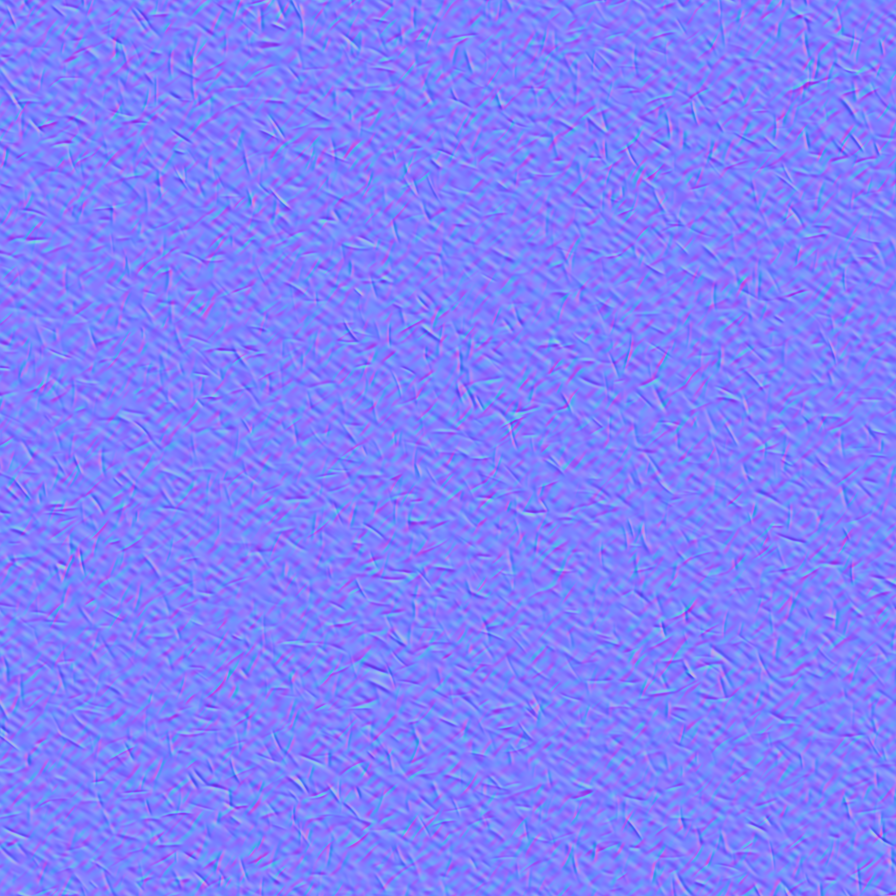
Reproduce this texture map procedurally as a WebGL 1 fragment shader.

```glsl
precision highp float;
// Tangent-space normal map of fibrous paper or plaster.
// Short curved ridges and creases are scattered over a jittered grid and
// their slopes are summed with a fine diagonal grain, then normalised.

uniform vec2 u_resolution;

const float PI = 3.14159265;

float hash(vec2 p) {
  vec3 q = fract(vec3(p.xyx) * 0.1031);
  q += dot(q, q.yzx + 33.33);
  return fract((q.x + q.y) * q.z);
}

vec2 hash2(vec2 p) {
  return vec2(hash(p), hash(p + 71.7));
}

float valueNoise(vec2 p) {
  vec2 i = floor(p), f = fract(p);
  f = f * f * (3.0 - 2.0 * f);
  float low = mix(hash(i), hash(i + vec2(1.0, 0.0)), f.x);
  float high = mix(hash(i + vec2(0.0, 1.0)), hash(i + 1.0), f.x);
  return mix(low, high, f.y);
}

// Slope of streaky grain along an angle: its height differenced across it.
vec2 grainSlope(vec2 uv, float angle, vec2 frequency, float seed) {
  vec2 along = vec2(cos(angle), sin(angle));
  vec2 across = vec2(-along.y, along.x);
  vec2 p = vec2(dot(uv, along), dot(uv, across)) * frequency + seed;
  vec2 halfStep = vec2(0.0, 0.5);
  return across * (valueNoise(p - halfStep) - valueNoise(p + halfStep));
}

// Slope of one fibre; p is measured from its centre in grid cells.
vec2 fibreSlope(vec2 p, vec2 seed) {
  vec2 shape = hash2(seed + 13.1);
  vec2 form = hash2(seed + 37.9);
  float turn = PI * hash(seed + 59.3);
  float angle = turn - 0.35 * sin(2.0 * (turn - 0.9));
  vec2 along = vec2(cos(angle), sin(angle));
  vec2 across = vec2(-along.y, along.x);

  float u = dot(p, along);
  float v = dot(p, across) + (form.x - 0.5) * 0.5 * u * u;
  float halfLength = mix(0.28, 0.8, shape.x);
  float x = v / mix(0.06, 0.1, shape.y);
  float taper = 1.0 - smoothstep(0.3, 1.0, abs(u) / halfLength);
  float strength = mix(0.2, 1.15, form.y * form.y);
  float side = hash(seed + 83.7) < 0.5 ? -1.0 : 1.0;
  return across * side * strength * taper * x * exp(-x * x);
}

// Sum of the fibres in the surrounding cells.
vec2 fibreField(vec2 p) {
  vec2 cell = floor(p);
  vec2 slope = vec2(0.0);
  for (int j = -1; j <= 1; j++) {
    for (int i = -1; i <= 1; i++) {
      vec2 home = cell + vec2(float(i), float(j));
      for (int k = 0; k < 4; k++) {
        vec2 seed = home + 127.0 * float(k + 1);
        slope += fibreSlope(p - home - hash2(seed), seed);
      }
    }
  }
  return slope;
}

void main() {
  vec2 uv = gl_FragCoord.xy / u_resolution.y;

  // Fibres gather in loose clumps.
  float clump = mix(0.6, 1.4, valueNoise(uv * 12.0 + 5.0));
  vec2 slope = clump * fibreField(uv * 35.0 + 40.0);

  // Fine crossed grain, the rising streaks a little stronger.
  slope += 0.36 * grainSlope(uv, -0.6, vec2(85.0, 200.0), 300.0);
  slope += 0.46 * grainSlope(uv, 0.72, vec2(95.0, 190.0), 500.0);

  vec3 normal = normalize(vec3(slope + vec2(0.008, 0.004), 1.0));
  gl_FragColor = vec4(normal * 0.5 + 0.5, 1.0);
}
```
